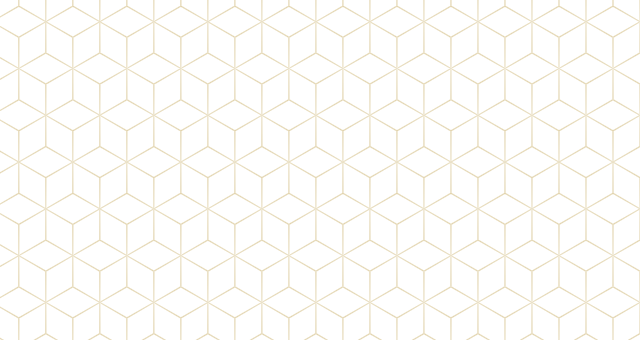
Reproduce this pattern procedurally as a WebGL 1 fragment shader.

```glsl
precision highp float;
// Tumbling-block lattice of gently tapered pale gold lines on white.

uniform vec2 u_resolution;

const float ROOT3 = 1.7320508;
const float REPEATS_ACROSS = 11.848;
const vec2 STAR_OFFSET = vec2(-1.576, 0.147); // one six-way joint, from the centre
const float STAR_HALF_WIDTH = 0.0077;         // line half widths, in repeats
const float CORNER_HALF_WIDTH = 0.0113;
const vec3 PAPER = vec3(1.0);
const vec3 GOLD = vec3(0.885, 0.83, 0.68);

// Offset from p to the nearest point of a rectangular grid.
vec2 gridOffset(vec2 p, vec2 cell) {
  return p - cell * floor(p / cell + 0.5);
}

// Offset from p to the nearest point of a unit triangular lattice.
vec2 starOffset(vec2 p) {
  vec2 cell = vec2(1.0, ROOT3);
  vec2 a = gridOffset(p, cell);
  vec2 b = gridOffset(p - 0.5 * cell, cell);
  return dot(a, a) < dot(b, b) ? a : b;
}

// Distance across (x) and along (y) the closest of six arms of a star.
vec2 armCoords(vec2 offset) {
  vec2 q = abs(offset);
  vec2 direction = vec2(0.5 * ROOT3, 0.5);
  vec2 slanted = vec2(abs(q.x * direction.y - q.y * direction.x), dot(q, direction));
  vec2 upright = q;
  return upright.x < slanted.x ? upright : slanted;
}

// Share of a filter footprint covered by a line, also when thinner than it.
float lineCoverage(float distanceAcross, float halfWidth, float footprint) {
  float nearEdge = clamp((halfWidth - distanceAcross) / footprint + 0.5, 0.0, 1.0);
  float farEdge = clamp((-halfWidth - distanceAcross) / footprint + 0.5, 0.0, 1.0);
  return nearEdge - farEdge;
}

void main() {
  float pixel = REPEATS_ACROSS / u_resolution.x;
  vec2 p = (gl_FragCoord.xy - 0.5 * u_resolution) * pixel - STAR_OFFSET;

  // Lines swell from each six-way star towards the three-way corners.
  vec2 arm = armCoords(starOffset(p));
  float along = clamp(arm.y * ROOT3, 0.0, 1.0);
  float halfWidth = mix(STAR_HALF_WIDTH, CORNER_HALF_WIDTH, along);

  float ink = lineCoverage(arm.x, halfWidth, 1.2 * pixel);
  gl_FragColor = vec4(mix(PAPER, GOLD, ink), 1.0);
}
```
